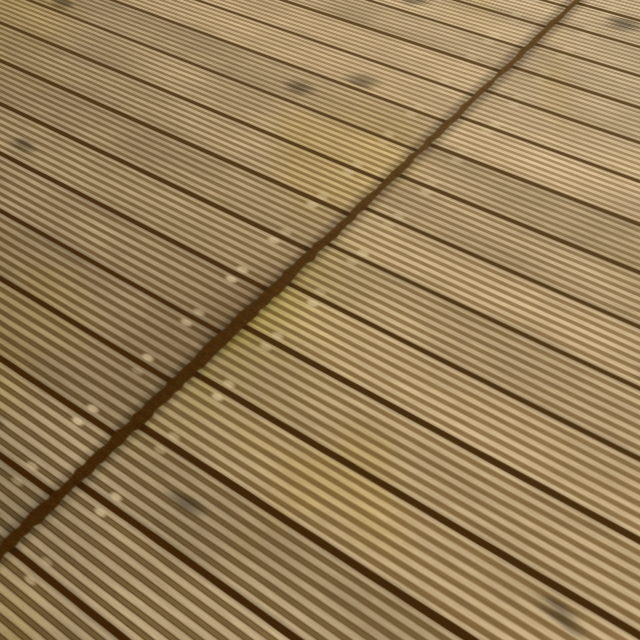
This texture is drawn by a three.js fragment shader. Its source:

```glsl
// Weathered grooved decking seen in perspective: two runs of boards meet at a
// diagonal butt seam. Each point is projected to board coordinates, then
// shaded with ridges, grain, knots, gaps and pairs of nail heads.
varying vec2 vUv;

float hash(vec2 p) {
  p = fract(p * vec2(0.1031, 0.1137));
  p += dot(p, p.yx + 33.33);
  return fract((p.x + p.y) * p.x * 17.31);
}

float noise(vec2 p) {
  vec2 i = floor(p), f = fract(p);
  f = f * f * (3.0 - 2.0 * f);
  return mix(mix(hash(i), hash(i + vec2(1.0, 0.0)), f.x),
             mix(hash(i + vec2(0.0, 1.0)), hash(i + vec2(1.0)), f.x), f.y);
}

float fbm(vec2 p) {
  float sum = 0.0, amp = 0.5;
  for (int i = 0; i < 4; i++) {
    sum += amp * noise(p);
    p = p * 2.03 + 17.7;
    amp *= 0.5;
  }
  return sum / 0.9375;
}

void main() {
  // Follow the board direction from its vanishing point to the seam
  vec2 vanish = vec2(-2.091, 1.828);
  float slope = (vUv.y - vanish.y) / (vUv.x - vanish.x);
  float seamX = (vanish.y - slope * vanish.x - 0.138) / (0.956 - slope);
  float across = (seamX - 0.0104) / (0.1124 - 0.06 * (seamX - 0.0104));
  float offset = vUv.x - seamX;
  float reach = seamX - vanish.x;
  float along = offset * reach / (reach + offset);
  float side = step(0.0, offset);
  float distant = smoothstep(0.0, 12.0, across);
  float pitch = 0.152 / pow(1.0 + 0.06 * across, 2.0);

  // Board number and position inside the board
  float row = across - 0.73 * (1.0 - side);
  float f = fract(row);
  vec2 board = vec2(floor(row) + 20.0, side * 37.0 + 5.0);
  float tone = hash(board * 3.7);

  // Seven rounded ridges, with fine double lines in the nearest grooves
  float phase = 7.0 * f + 0.10 * (noise(vec2(along * 9.0, row * 3.0)) - 0.5);
  float wave = 0.5 - 0.5 * cos(6.28318 * phase);
  float ridge = smoothstep(0.08, 0.88, wave);
  float groove = abs(fract(phase + 0.5) - 0.5);
  float lines = smoothstep(0.09, 0.0, abs(groove - 0.17));
  float nearness = 1.0 - smoothstep(0.2, 3.5, across + 1.2 * max(along, 0.0));

  // Base colours, worn in patches and streaked along the grain
  float wear = fbm(vec2(along * 7.0 + board.y, row * 1.7));
  float grain = noise(vec2(along * 32.0 + board.y, row * 31.0));
  float fibre = noise(vec2(along * 110.0, row * 60.0 + board.y));
  vec3 grooveColor = mix(vec3(0.47, 0.37, 0.22), vec3(0.58, 0.48, 0.34), distant);
  vec3 ridgeColor = vec3(0.75, 0.66, 0.51);
  vec3 color = mix(grooveColor, ridgeColor, ridge * (0.80 + 0.25 * wear));
  color *= 1.0 - 0.24 * nearness * lines;
  color *= 0.91 + 0.10 * tone + 0.16 * (wear - 0.5);
  color *= 0.94 + 0.07 * grain + 0.05 * fibre;

  // Broad light: shaded left run, pale far corner
  float shade = smoothstep(-0.1, 0.75, vUv.x + 0.15 * vUv.y);
  color *= mix(0.90, 1.08, shade);
  color += vec3(0.04, 0.045, 0.055) * smoothstep(1.35, 2.0, vUv.x + vUv.y);
  color *= mix(vec3(1.0), vec3(1.01, 1.0, 0.90), smoothstep(0.5, 0.75, fbm(vUv * 4.0 + 9.0)));

  // Scattered knots, one candidate in each stretch of board
  vec2 cell = vec2(floor(along * 3.2) + 40.0, board.x + board.y);
  vec2 knotPos = vec2(0.25 + 0.5 * hash(cell + 3.0), 0.25 + 0.5 * hash(cell + 8.0));
  vec2 knot = (vec2(fract(along * 3.2), f) - knotPos) * vec2(0.31, pitch);
  float knotEdge = length(knot * vec2(0.7, 1.3)) + 0.012 * (grain - 0.5);
  color *= 1.0 - 0.32 * step(0.72, hash(cell * 1.9)) * smoothstep(0.024, 0.002, knotEdge);

  // Damp stain beside the middle of the seam, greenish on the right
  float middle = smoothstep(0.13, 0.32, seamX) * (1.0 - smoothstep(0.38, 0.58, seamX));
  float damp = middle * exp(-abs(offset) * 16.0) * smoothstep(0.25, 0.7, wear + 0.25 * grain);
  color *= 1.0 - damp * mix(vec3(0.34, 0.38, 0.42), vec3(0.16, 0.14, 0.42), side);

  // Nail heads either side of every gap, near the board ends
  float edge = min(f, 1.0 - f);
  float nailSpot = floor(row + 0.5) + sign(f - 0.5) * 0.3;
  float nailSeed = hash(vec2(nailSpot * 7.0 + 60.0, board.y));
  vec2 nail = vec2(abs(offset) - 0.049 - 0.006 * nailSeed, (edge - 0.125) * pitch);
  float head = smoothstep(0.0095, 0.003, length(nail * vec2(0.8, 1.25)));
  color = mix(color, vec3(0.87, 0.79, 0.63), head * (0.35 + 0.55 * nailSeed) * (1.0 - 0.6 * distant));

  // Dark gaps between boards, with slightly uneven edges
  vec3 gapColor = mix(vec3(0.23, 0.13, 0.02), vec3(0.36, 0.26, 0.13), distant);
  float gapWidth = 0.028 + 0.018 * hash(vec2(floor(row + 0.5) + 50.0, board.y));
  gapWidth += 0.010 * (grain - 0.5);
  float soft = 0.0016 / pitch;
  float gap = 1.0 - smoothstep(gapWidth - soft, gapWidth + soft, edge);
  color *= 1.0 - 0.18 * smoothstep(0.09, 0.03, edge);
  color = mix(color, gapColor, gap * 0.95);

  // Ragged seam crossing all the boards
  float seamWidth = mix(0.0072, 0.0042, distant) + 0.0022 * middle;
  seamWidth += 0.004 * (noise(vec2(seamX * 110.0, side * 9.0)) - 0.5);
  float seam = 1.0 - smoothstep(seamWidth - 0.002, seamWidth + 0.0025, abs(offset));
  color *= 1.0 - 0.22 * smoothstep(0.022, 0.006, abs(offset));
  color = mix(color, gapColor * (0.92 + 0.2 * fibre), seam * 0.95);

  gl_FragColor = vec4(clamp(color, 0.0, 1.0), 1.0);
}
```
